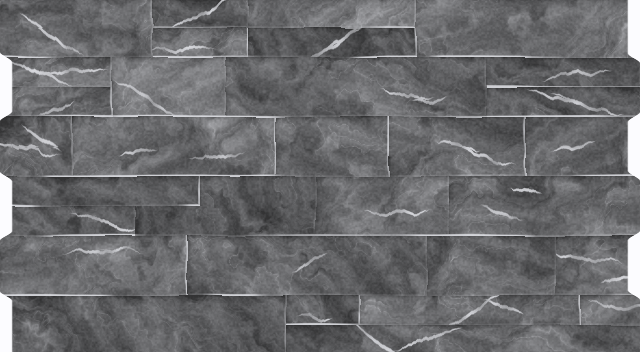
Reproduce this texture procedurally as a WebGL 2 fragment shader.

```glsl
#version 300 es
precision highp float;
// Split-slate wall panel: six interlocking courses of grey stone on white.
// Each course is cut into stones, some split in two layers; warped noise
// gives the cleft face, and pale ridges follow joints and hashed cracks.

uniform vec2 u_resolution;
out vec4 fragColor;

const float ROWS = 5.92;   // courses per canvas height
const float STEP = 0.0355; // sideways shift of alternate courses

// Vertical joints of each course, in canvas heights
const vec4 JOINTS[6] = vec4[6](
  vec4(0.434, 0.706, 1.18, 9.0), vec4(0.318, 0.64, 1.379, 9.0),
  vec4(0.206, 0.784, 1.104, 1.491), vec4(0.384, 0.896, 1.275, 9.0),
  vec4(0.531, 1.213, 1.576, 9.0), vec4(0.813, 1.02, 1.647, 9.0));
// Bit n is set where stone n of the course is split into two layers
const int SPLITS[6] = int[6](6, 9, 0, 1, 0, 14);

float hash(vec2 p) {
  vec3 q = fract(p.xyx * 0.1031);
  q += dot(q, q.yzx + 33.33);
  return fract((q.x + q.y) * q.z);
}

float noise(vec2 p) {
  vec2 i = floor(p), f = fract(p);
  f = f * f * (3.0 - 2.0 * f);
  return mix(mix(hash(i), hash(i + vec2(1, 0)), f.x),
             mix(hash(i + vec2(0, 1)), hash(i + vec2(1, 1)), f.x), f.y);
}

float fbm(vec2 p) {
  float sum = 0.0, amp = 0.5;
  for (int i = 0; i < 5; i++) {
    sum += amp * noise(p);
    p = mat2(1.6, 1.2, -1.2, 1.6) * p + 17.3;
    amp *= 0.55;
  }
  return sum;
}

// Antialiased stroke of half-width w at distance d
float stroke(float d, float w) {
  float px = 0.8 / u_resolution.y;
  return 1.0 - smoothstep(w - px, w + px, abs(d));
}

// Cleft stone face, with a separate grain for each stone
float slate(vec2 p, float seed) {
  vec2 q = p + seed * 37.0;
  float warp = fbm(q * 7.0);
  float turn = (seed - 0.5) * 2.0;
  vec2 grain = mat2(cos(turn), sin(turn), -sin(turn), cos(turn)) * q;
  float cleft = fbm(grain * vec2(10.0, 24.0) + warp * 5.0);
  float vein = 1.0 - abs(2.0 * noise(grain * vec2(14.0, 30.0) + warp * 7.0) - 1.0);
  float tone = mix(0.32, 0.43, seed) + 0.34 * (cleft - 0.52) + 0.16 * (warp - 0.5);
  tone += 0.09 * pow(vein, 8.0) * smoothstep(0.4, 0.7, warp);
  return tone + 0.07 * (noise(p * 190.0) - 0.5);
}

void main() {
  vec2 p = gl_FragCoord.xy / u_resolution;
  p = vec2(p.x * 1.8156, 1.0 - p.y);
  float v = p.y * ROWS + 0.03;
  v += 0.03 * (noise(vec2(p.x * 9.0, floor(v + 0.5))) - 0.5);
  int row = clamp(int(floor(v)), 0, 5);
  bool lower = fract(v) > 0.5;

  // Find the stone between its two joints
  vec4 joint = JOINTS[row];
  if (row == 3 && !lower) joint.x = 0.569;
  if (row == 5 && lower) joint.yz = vec2(9.0);
  float x = p.x + 0.007 * (noise(p * 28.0) - 0.5);
  float left = 0.0, right = 1.82;
  int index = 0;
  for (int i = 0; i < 4; i++) {
    if (x > joint[i]) { left = joint[i]; index++; }
    else right = min(right, joint[i]);
  }
  float layers = ((SPLITS[row] >> index) & 1) == 1 ? 2.0 : 1.0;
  float f = fract(v * layers);
  float height = 1.0 / (ROWS * layers);
  vec2 id = vec2(float(index) * 7.0 + 3.0, floor(v * layers) + layers * 19.0);
  float seed = hash(id);
  float tone = slate(p, seed);

  // Shadow below and beside the joints
  float above = f * height, below = (1.0 - f) * height;
  tone -= 0.10 * exp(-above * 130.0) + 0.07 * exp(-abs(x - left) * 110.0);

  // Broken pale ridges on lower and right edges
  float broken = noise(vec2(p.x * 4.5, id.y * 5.7));
  float ridge = stroke(below, 0.0045) * (0.12 + 0.75 * smoothstep(0.42, 0.62, broken));
  float side = stroke(right - x, 0.0045) * step(right, 1.8);
  side *= mix(0.15, 0.85, smoothstep(0.25, 0.7, hash(id + 41.0)));
  ridge = max(ridge, side * (0.5 + 0.5 * noise(p * 40.0)));

  // Two tapering cracks at most in each stone
  for (int i = 0; i < 2; i++) {
    vec2 key = id + float(i + 1) * 13.0;
    float slope = (hash(key + 5.0) - 0.5) * 1.5;
    float reach = 0.05 + 0.07 * hash(key + 9.0);
    float u = x - mix(left, right, 0.2 + 0.6 * hash(key));
    float bend = 0.035 * (fbm(vec2(p.x * 22.0, key.y)) - 0.5);
    float d = (f - 0.25 - 0.5 * hash(key + 3.0)) * height - slope * u - bend;
    float taper = max(0.0, 1.0 - u * u / (reach * reach));
    float crack = stroke(d / sqrt(1.0 + slope * slope), 0.0045 * taper);
    crack *= smoothstep(0.0, 0.5, taper) * step(0.5, hash(key + 7.0));
    ridge = max(ridge, crack * (0.35 + 0.6 * noise(p * 30.0)));
  }
  tone = mix(clamp(tone, 0.2, 0.72), 0.88, ridge);

  // Stepped side edges with softened corners
  float phase = abs(mod(clamp(v, 0.3, 5.7) - 0.5, 2.0) - 1.0) - 0.5;
  float shift = STEP * (1.0 - smoothstep(-0.09, 0.09, phase));
  float inside = min(p.x - shift, 1.78 + shift - p.x);
  float px = 1.0 / u_resolution.y;
  float cover = smoothstep(-px, px, inside + 0.001);
  vec3 stone = tone * vec3(0.995, 1.0, 1.022);
  fragColor = vec4(mix(vec3(0.99, 0.99, 1.0), stone, cover), 1.0);
}
```
